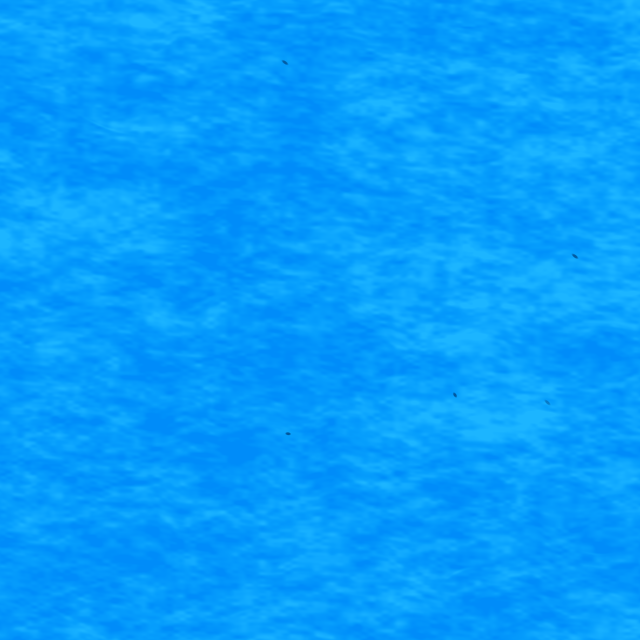
This texture is drawn by a three.js fragment shader. Its source:

```glsl
// Bright blue fibrous paper with fine horizontal grain, soft fibres and a few dark specks.
varying vec2 vUv;

const vec3 DEEP_BLUE  = vec3(0.00, 0.562, 0.978);
const vec3 MID_BLUE   = vec3(0.025, 0.621, 0.988);
const vec3 LIGHT_BLUE = vec3(0.092, 0.692, 1.00);
const vec3 SPECK_BLUE = vec3(0.00, 0.27, 0.52);

const float TONE_RANGE = 1.9;      // deviations from the mid blue to either end
const float GRAIN_TILT = 0.06;     // slope of the grain
const float WARP = 0.010;          // waviness of the grain
const int FIBRE_COUNT = 44;
const float FIBRE_STRENGTH = 1.3;
const int SPECK_COUNT = 5;
const float SPECK_SIZE = 0.0065;

float hash(vec2 p) {
  return fract(sin(dot(p, vec2(127.1, 311.7))) * 43758.5453);
}

// Value noise centred on zero.
float noise(vec2 p) {
  vec2 cell = floor(p);
  vec2 f = fract(p);
  f = f * f * (3.0 - 2.0 * f);
  float low = mix(hash(cell), hash(cell + vec2(1.0, 0.0)), f.x);
  float high = mix(hash(cell + vec2(0.0, 1.0)), hash(cell + vec2(1.0, 1.0)), f.x);
  return mix(low, high, f.y) - 0.5;
}

vec2 scatter(float id) {
  return vec2(hash(vec2(id, 1.3)), hash(vec2(id, 7.9)));
}

vec2 rotate(vec2 p, float angle) {
  float c = cos(angle);
  float s = sin(angle);
  return vec2(c * p.x + s * p.y, c * p.y - s * p.x);
}

// Layered grain from broad clouds down to thin horizontal streaks.
float paperGrain(vec2 uv) {
  vec2 p = uv + WARP * vec2(noise(uv * 13.0), noise(uv * 17.0 + 5.0));
  p.y += GRAIN_TILT * uv.x;
  float tone = 2.0 * noise(p * vec2(3.0, 5.0) + 2.7);
  tone += 2.1 * noise(p * vec2(8.0, 17.0) + 11.3);
  tone += 2.6 * noise(p * vec2(21.0, 54.0) + 23.1);
  tone += 2.6 * noise(p * vec2(47.0, 115.0) + 37.7);
  tone += 1.7 * noise(p * vec2(95.0, 190.0) + 51.9);
  return tone;
}

// Soft bent strands, some paler and some deeper than the paper.
float fibres(vec2 uv) {
  float tone = 0.0;
  for (int i = 0; i < FIBRE_COUNT; i++) {
    float id = float(i) + 3.0;
    float spread = hash(vec2(id, 13.7)) - 0.5;
    vec2 p = rotate(uv - scatter(id), 5.0 * spread * spread * spread);
    p.y += (hash(vec2(id, 17.1)) - 0.5) * 16.0 * p.x * p.x;
    vec2 size = vec2(mix(0.010, 0.035, hash(vec2(id, 19.3))),
                     mix(0.002, 0.007, hash(vec2(id, 23.9))));
    vec2 q = p / size;
    float shade = hash(vec2(id, 29.1)) < 0.5 ? -1.0 : 1.0;
    tone += shade * exp(-dot(q, q));
  }
  return tone;
}

// Tiny slanted dark flecks of differing strength.
float specks(vec2 uv) {
  float cover = 0.0;
  for (int i = 0; i < SPECK_COUNT; i++) {
    float id = float(i) + 83.0;
    vec2 p = rotate(uv - scatter(id), -1.2 * hash(vec2(id, 31.3)));
    float size = SPECK_SIZE * mix(0.6, 1.5, hash(vec2(id, 37.7)));
    float fleck = 1.0 - smoothstep(0.3, 1.0, length(p / vec2(size, 0.0032)));
    cover = max(cover, fleck * mix(0.45, 0.95, hash(vec2(id, 41.1))));
  }
  return cover;
}

void main() {
  float tone = paperGrain(vUv) + FIBRE_STRENGTH * fibres(vUv);
  float level = clamp(tone / TONE_RANGE, -1.25, 1.25);
  vec3 end = level < 0.0 ? DEEP_BLUE : LIGHT_BLUE;
  vec3 color = mix(MID_BLUE, end, abs(level));
  color = mix(color, SPECK_BLUE, specks(vUv));
  gl_FragColor = vec4(clamp(color, 0.0, 1.0), 1.0);
}
```
